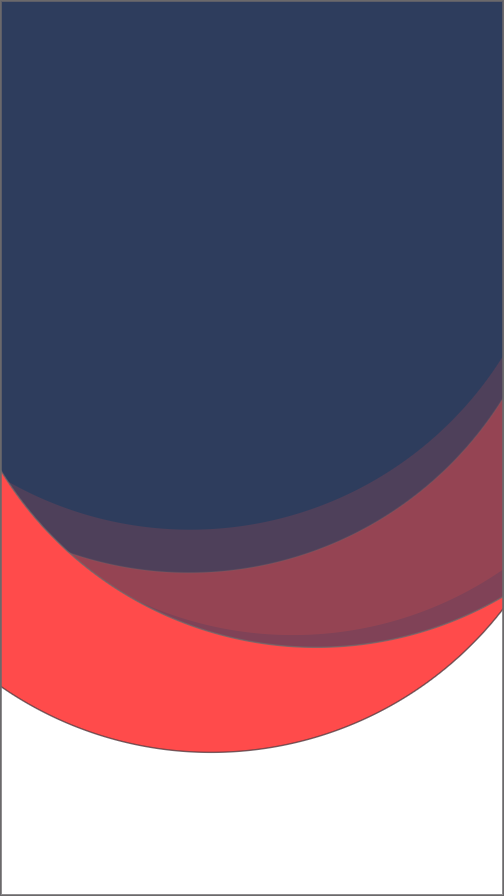
Give the GLSL for this background, as a Shadertoy shader.

```glsl
// Draws overlapping navy, plum and coral bowls hanging over white, inside a thin grey frame.

const vec3 WHITE  = vec3(1.0);
const vec3 CORAL  = vec3(1.0, 0.294, 0.294);
const vec3 WINE   = vec3(0.50, 0.26, 0.34);
const vec3 MAROON = vec3(0.585, 0.268, 0.325);
const vec3 PLUM   = vec3(0.306, 0.25, 0.353);
const vec3 NAVY   = vec3(0.182, 0.24, 0.365);
const vec3 GREY   = vec3(0.42, 0.41, 0.42);
const vec3 INK    = vec3(0.30, 0.22, 0.24);

const float RADIUS = 0.7335;
const float LINE_WIDTH = 0.0028;
const float FRAME_WIDTH = 0.0035;

// Signed distance to a half disc whose sides continue straight upward.
float bowl(vec2 p, vec2 centre, float radius) {
    vec2 q = p - centre;
    return length(vec2(q.x, min(q.y, 0.0))) - radius;
}

// Smooth coverage of the inside of a distance field.
float fill(float d, float pixel) {
    return clamp(0.5 - d / pixel, 0.0, 1.0);
}

// Smooth coverage of a line centred on the edge.
float stroke(float d, float width, float pixel) {
    return fill(abs(d) - 0.5 * width, pixel) * min(1.0, width / pixel);
}

void mainImage(out vec4 fragColor, in vec2 fragCoord) {
    // One unit is the canvas width.
    float pixel = 1.0 / iResolution.x;
    vec2 size = iResolution.xy * pixel;
    vec2 p = fragCoord * pixel;

    float coralEdge  = bowl(p, vec2(0.4190, 1.0165), 0.7315);
    float wineEdge   = bowl(p, vec2(0.6273, 1.2269), RADIUS);
    float maroonEdge = bowl(p, vec2(0.5810, 1.2512), RADIUS);
    float plumEdge   = bowl(p, vec2(0.3750, 1.3750), RADIUS);
    float navyEdge   = bowl(p, vec2(0.3773, 1.4583), 0.7315);

    // Inner layers, all clipped by the wine bowl.
    vec3 inner = mix(WINE, MAROON, fill(maroonEdge, pixel));
    inner = mix(inner, PLUM, fill(plumEdge, pixel));
    inner = mix(inner, GREY, 0.25 * stroke(plumEdge, LINE_WIDTH, pixel));
    inner = mix(inner, NAVY, fill(navyEdge, pixel));

    // Outer layers with fine outlines.
    vec3 color = mix(WHITE, CORAL, fill(coralEdge, pixel));
    color = mix(color, INK, 0.75 * stroke(coralEdge, LINE_WIDTH, pixel));
    color = mix(color, inner, fill(wineEdge, pixel));
    color = mix(color, GREY, 0.75 * stroke(wineEdge, LINE_WIDTH, pixel));

    // Frame around the canvas.
    vec2 border = min(p, size - p);
    float frame = fill(min(border.x, border.y) - FRAME_WIDTH, pixel);
    color = mix(color, GREY, frame);

    fragColor = vec4(color, 1.0);
}
```
